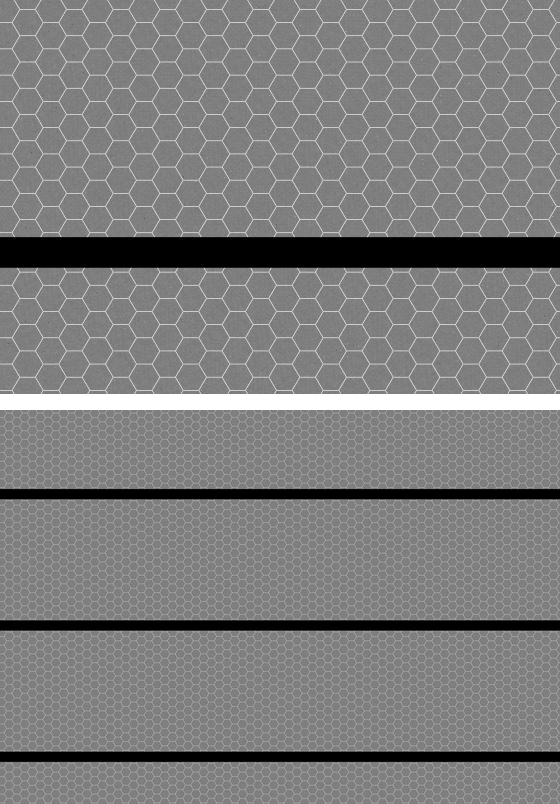
Top: one tile. Bottom: repeated 3 by 3.
Reproduce this pattern procedurally as a Shadertoy shader.

```glsl
// Thin pale hexagon mesh on grainy grey, crossed by one plain black band; tiles both ways.
#define REPEATS vec2(12.0, 15.0)      // hexagon pairs across, rows up
#define PHASE vec2(0.466, 0.676)      // centre of one hexagon, as canvas fraction
#define LINE_WIDTH 0.0017             // in canvas heights
#define GROUND vec3(0.497)
#define LINE_COLOR vec3(0.95)
#define BAND_COLOR vec3(0.0)
#define BAND vec2(0.3204, 0.3981)     // lower and upper edge
#define GRAIN_CELLS vec2(512.0, 360.0)
#define GRAIN_STRENGTH 0.055
#define SPECK_CELLS vec2(96.0, 68.0)
#define SPECK_CHANCE 0.035
#define SPECK_STRENGTH 0.16

float hash(vec2 p) {
    return fract(sin(dot(p, vec2(127.1, 311.7))) * 43758.5453);
}

// Value noise that wraps after the given number of cells
float wrapNoise(vec2 p, vec2 cells) {
    vec2 i = floor(p), f = fract(p);
    f = f * f * (3.0 - 2.0 * f);
    vec2 a = mod(i, cells), b = mod(i + 1.0, cells);
    return mix(mix(hash(a), hash(vec2(b.x, a.y)), f.x),
               mix(hash(vec2(a.x, b.y)), hash(b), f.x), f.y);
}

// Distance inward from the outline of a flat-topped hexagon
float hexInset(vec2 q, vec2 cell) {
    q = abs(q);
    vec2 slantNormal = normalize(vec2(cell.y / 2.0, cell.x / 6.0));
    float slant = dot(slantNormal, vec2(cell.x / 3.0, 0.0) - q);
    return min(cell.y / 2.0 - q.y, slant);
}

// Two interleaved lattices of hexagons fill the plane
float meshDistance(vec2 uv, vec2 cell) {
    vec2 p = (uv - PHASE) * REPEATS;
    vec2 even = (fract(p + 0.5) - 0.5) * cell;
    vec2 odd = (fract(p) - 0.5) * cell;
    return abs(max(hexInset(even, cell), hexInset(odd, cell)));
}

// Coverage of a line that may be thinner than a pixel
float lineCoverage(float d, float width, float pixel) {
    return clamp(min(width, 0.5 * (width + pixel) - d) / pixel, 0.0, 1.0);
}

// Sparse light and dark dots, each kept inside its own cell
float specks(vec2 uv, float aspect, float pixel) {
    vec2 p = uv * SPECK_CELLS;
    vec2 id = mod(floor(p), SPECK_CELLS);
    vec2 center = 0.25 + 0.5 * vec2(hash(id + 17.3), hash(id + 41.9));
    vec2 offset = (fract(p) - center) * vec2(aspect, 1.0) / SPECK_CELLS;
    float dot1 = lineCoverage(length(offset), 0.0022, pixel);
    float tone = hash(id + 73.1) < 0.6 ? 1.0 : -1.0;
    return dot1 * tone * step(hash(id + 5.7), SPECK_CHANCE);
}

void mainImage(out vec4 fragColor, in vec2 fragCoord) {
    vec2 uv = fragCoord / iResolution.xy;
    float aspect = iResolution.x / iResolution.y;
    float pixel = 1.0 / iResolution.y;
    vec2 cell = vec2(aspect, 1.0) / REPEATS;

    // Worn ground: fine grain, faint mottling and specks
    float grain = wrapNoise(uv * GRAIN_CELLS, GRAIN_CELLS) - 0.5;
    vec2 mottleCells = floor(GRAIN_CELLS / 6.0);
    float mottle = wrapNoise(uv * mottleCells, mottleCells) - 0.5;
    vec3 color = GROUND + GRAIN_STRENGTH * (grain + 0.2 * mottle);
    color += SPECK_STRENGTH * specks(uv, aspect, pixel);

    // Hexagon outlines
    float line = lineCoverage(meshDistance(uv, cell), LINE_WIDTH, pixel);
    color = mix(color, LINE_COLOR, line);

    // Solid band
    float inside = min(uv.y - BAND.x, BAND.y - uv.y);
    color = mix(color, BAND_COLOR, clamp(inside / pixel + 0.5, 0.0, 1.0));

    fragColor = vec4(color, 1.0);
}
```
